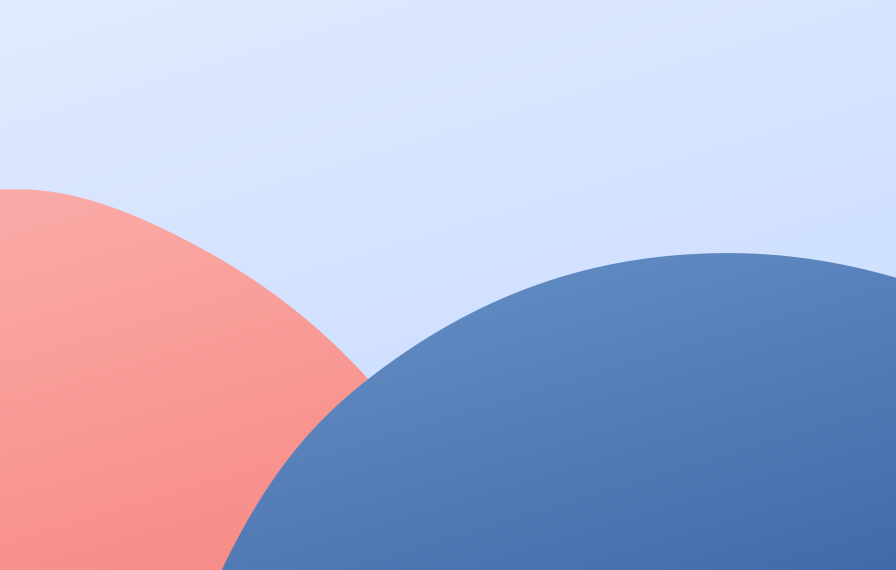
A WebGL 1 fragment shader for this background:

```glsl
precision highp float;
// Two smooth hills, coral on the left and blue on the right, below a pale sky.
// Each outline is a chain of cubic Hermite spans through a few knots;
// every surface is filled with a slanted two-colour gradient.

uniform vec2 u_resolution;

const vec3 SKY_LIGHT = vec3(0.880, 0.918, 1.000);
const vec3 SKY_DEEP = vec3(0.814, 0.877, 1.000);
const vec3 CORAL_LIGHT = vec3(0.982, 0.672, 0.660);
const vec3 CORAL_DEEP = vec3(0.968, 0.550, 0.532);
const vec3 BLUE_LIGHT = vec3(0.370, 0.533, 0.752);
const vec3 BLUE_DEEP = vec3(0.257, 0.416, 0.660);

// Sideways lean of the gradients
const float SLANT = 0.3;

// Knots hold position x, height y and slope z; the ends continue straight
float hermiteSpan(float x, vec3 a, vec3 b) {
  float width = b.x - a.x;
  float inside = clamp(x, a.x, b.x);
  float t = (inside - a.x) / width;
  float s = 1.0 - t;
  float height = mix(a.y, b.y, t * t * (3.0 - 2.0 * t));
  height += width * t * s * (a.z * s - b.z * t);
  return height + (x - inside) * (x < a.x ? a.z : b.z);
}

float coralHeight(float x) {
  vec3 crest = vec3(0.031, 0.668, 0.0);
  vec3 flank = vec3(0.337, 0.573, -0.53);
  vec3 foot = vec3(0.646, 0.335, -1.1);
  return x < flank.x ? hermiteSpan(x, crest, flank)
                     : hermiteSpan(x, flank, foot);
}

float blueHeight(float x) {
  vec3 foot = vec3(0.389, 0.0, 2.1);
  vec3 shoulder = vec3(0.646, 0.335, 0.78);
  vec3 crest = vec3(1.278, 0.556, 0.0);
  vec3 end = vec3(1.571, 0.513, -0.29);
  if (x < shoulder.x) return hermiteSpan(x, foot, shoulder);
  return x < crest.x ? hermiteSpan(x, shoulder, crest)
                     : hermiteSpan(x, crest, end);
}

// Smooth coverage below an outline, about one pixel wide along its normal
float coverBelow(float y, float height, float heightAhead, float pixel) {
  float slope = (heightAhead - height) / pixel;
  float dist = (height - y) / sqrt(1.0 + slope * slope);
  return clamp(dist / pixel + 0.5, 0.0, 1.0);
}

vec3 gradient(float depth, float start, float end, vec3 light, vec3 deep) {
  return mix(light, deep, clamp((depth - start) / (end - start), 0.0, 1.0));
}

void main() {
  // Units of canvas height
  vec2 p = gl_FragCoord.xy / u_resolution.y;
  float pixel = 1.0 / u_resolution.y;
  float depth = 1.0 - p.y + SLANT * p.x;

  // Sky
  vec3 color = gradient(depth, 0.0, 0.88, SKY_LIGHT, SKY_DEEP);

  // Coral hill
  float coral = coverBelow(p.y, coralHeight(p.x), coralHeight(p.x + pixel), pixel);
  color = mix(color, gradient(depth, 0.33, 1.11, CORAL_LIGHT, CORAL_DEEP), coral);

  // Blue hill in front
  float blue = coverBelow(p.y, blueHeight(p.x), blueHeight(p.x + pixel), pixel);
  color = mix(color, gradient(depth, 0.80, 1.47, BLUE_LIGHT, BLUE_DEEP), blue);

  gl_FragColor = vec4(color, 1.0);
}
```
